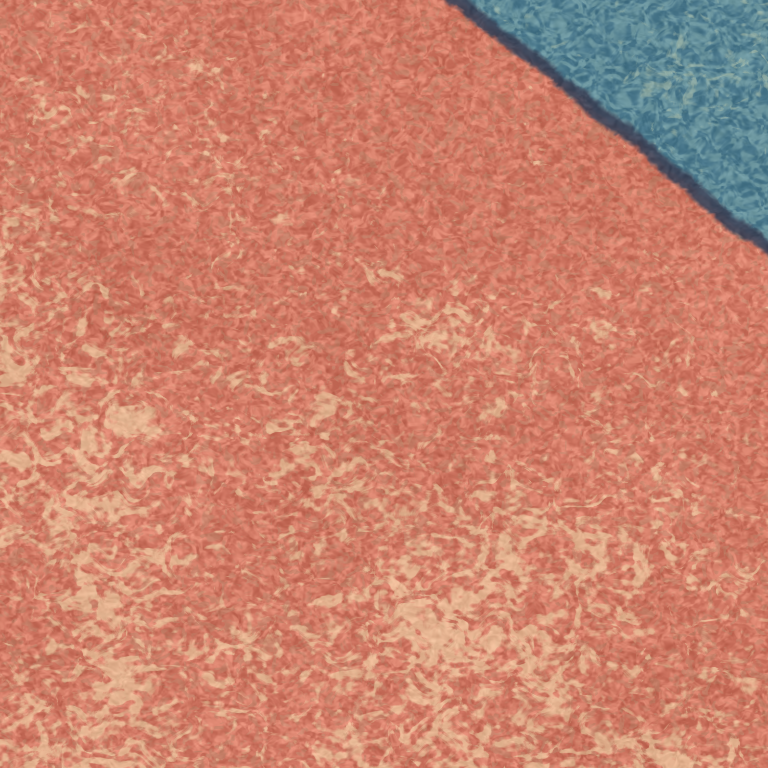
A Shadertoy shader for this texture:

```glsl
// Worn coral-red print on grainy paper, with a blue corner behind a dark inked edge.

// Colours
const vec3 CORAL_DEEP  = vec3(0.775, 0.420, 0.345);
const vec3 CORAL_LIGHT = vec3(0.875, 0.535, 0.450);
const vec3 CORAL_DULL  = vec3(0.765, 0.510, 0.415);
const vec3 PAPER_CREAM = vec3(0.915, 0.755, 0.605);
const vec3 BLUE_DEEP   = vec3(0.270, 0.450, 0.530);
const vec3 BLUE_LIGHT  = vec3(0.430, 0.595, 0.630);
const vec3 BLUE_WORN   = vec3(0.630, 0.720, 0.660);
const vec3 INK         = vec3(0.235, 0.265, 0.345);

// Sizes, in canvas units or cells per canvas
const vec2  EDGE_POINT  = vec2(0.796, 0.843);
const vec2  EDGE_NORMAL = vec2(0.623, 0.782);
const float EDGE_WOBBLE = 0.030;
const float INK_WIDTH   = 0.0085;
const float INK_BLUR    = 0.0045;
const vec2  GRAIN_FREQ  = vec2(145.0, 175.0);
const vec2  FLECK_FREQ  = vec2(62.0, 88.0);
const float PATCH_FREQ  = 7.0;

float hash(vec2 p) {
    vec3 q = fract(vec3(p.xyx) * 0.1031);
    q += dot(q, q.yzx + 33.33);
    return fract((q.x + q.y) * q.z);
}

float noise(vec2 p) {
    vec2 i = floor(p), f = fract(p);
    f = f * f * (3.0 - 2.0 * f);
    float low  = mix(hash(i), hash(i + vec2(1, 0)), f.x);
    float high = mix(hash(i + vec2(0, 1)), hash(i + vec2(1, 1)), f.x);
    return mix(low, high, f.y);
}

float fbm(vec2 p) {
    float sum = 0.0, amp = 0.533;
    for (int k = 0; k < 4; k++) {
        sum += amp * noise(p);
        p = mat2(1.6, 1.2, -1.2, 1.6) * p + 17.3;
        amp *= 0.5;
    }
    return sum;
}

// Fine, slightly horizontal paper grain, centred on zero
float grain(vec2 uv, float seed) {
    vec2 bend = vec2(noise(uv * 60.0 + seed), noise(uv * 60.0 + seed + 40.0));
    vec2 p = uv * GRAIN_FREQ + 2.0 * bend + seed;
    return 0.65 * noise(p) + 0.35 * noise(p.yx * 1.7 + 9.0) - 0.5;
}

// Small curled flecks where the colour has rubbed off
float flecks(vec2 uv, float density) {
    vec2 bend = vec2(noise(uv * 34.0 + 5.0), noise(uv * 34.0 + 71.0));
    vec2 p = uv * FLECK_FREQ + 2.6 * bend;
    float curl = 1.0 - abs(2.0 * noise(p * 0.9 + 23.0) - 1.0);
    float wear = 0.55 * fbm(p) + 0.22 * curl + 0.23 * noise(uv * GRAIN_FREQ + 90.0);
    return smoothstep(0.0, 0.20, wear + 0.30 * density - 0.70);
}

vec3 coralPrint(vec2 uv, float edgeDist) {
    float g = grain(uv, 3.0);
    vec3 col = mix(CORAL_DEEP, CORAL_LIGHT, smoothstep(-0.24, 0.28, g));
    float dull = smoothstep(0.02, 0.26, grain(uv, 130.0));
    col = mix(col, CORAL_DULL, 0.75 * dull);

    // Wear gathers in patches, mostly far from the edge and near the bottom
    float patches = fbm(uv * PATCH_FREQ + 4.0);
    float reach = smoothstep(0.05, 0.65, -edgeDist);
    float density = 0.50 * reach + 0.18 * (1.0 - uv.y) + 1.5 * (patches - 0.5);
    col = mix(col, PAPER_CREAM, 0.80 * flecks(uv, density));

    col += 0.13 * grain(uv * 1.2, 210.0);
    return col + 0.05 * (fbm(uv * 5.0 + 60.0) - 0.5);
}

vec3 bluePrint(vec2 uv) {
    vec3 col = mix(BLUE_DEEP, BLUE_LIGHT, smoothstep(-0.28, 0.28, grain(uv, 51.0)));
    float density = 0.25 + 1.4 * (fbm(uv * 9.0 + 31.0) - 0.5);
    col = mix(col, BLUE_WORN, 0.7 * flecks(uv + 0.37, density));
    return col + 0.10 * grain(uv * 1.2, 310.0);
}

void mainImage(out vec4 fragColor, in vec2 fragCoord) {
    vec2 uv = fragCoord / iResolution.xy;

    // Wavering diagonal edge: positive distance lies in the blue corner
    vec2 offset = uv - EDGE_POINT;
    float along = dot(offset, vec2(EDGE_NORMAL.y, -EDGE_NORMAL.x));
    float wobble = EDGE_WOBBLE * (fbm(vec2(along * 10.0 + 8.0, 2.5)) - 0.5);
    float edgeDist = dot(offset, EDGE_NORMAL) + wobble;
    float frayed = edgeDist + 0.005 * grain(uv, 77.0);

    vec3 col = mix(coralPrint(uv, edgeDist), bluePrint(uv),
                   smoothstep(-INK_BLUR, INK_BLUR, frayed));

    // Dark ink line with soft, uneven sides
    float width = INK_WIDTH * (0.8 + 0.4 * noise(vec2(along * 22.0, 6.0)));
    float ink = 1.0 - smoothstep(width - INK_BLUR, width + INK_BLUR, abs(frayed));
    vec3 inkColour = INK + 0.10 * grain(uv, 19.0);
    col = mix(col, inkColour, 0.92 * ink);

    fragColor = vec4(clamp(col, 0.0, 1.0), 1.0);
}
```
